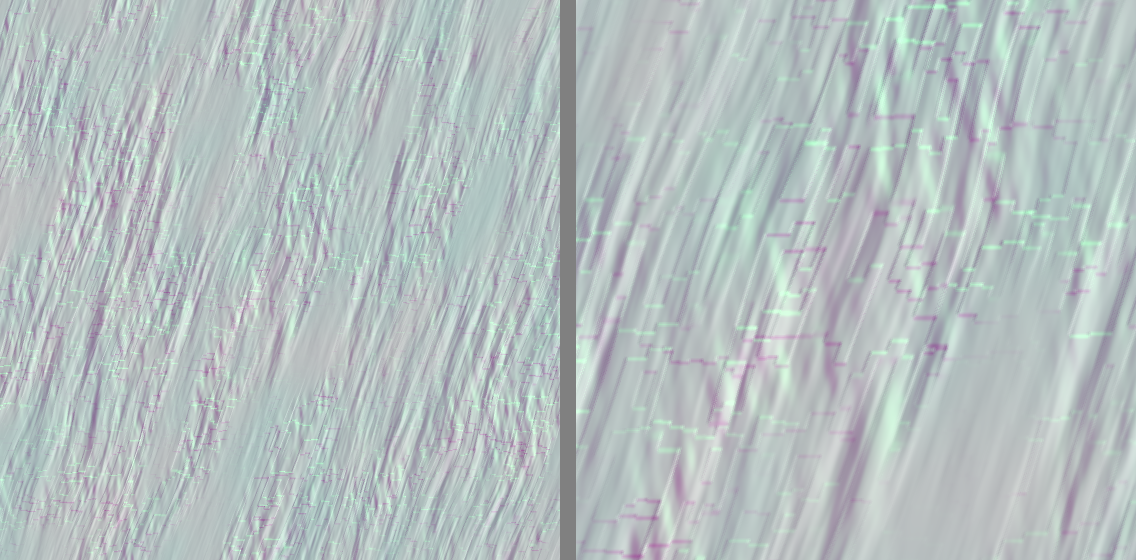
Left, the full canvas; right, a detail of the centre.
Give the GLSL for this texture, as a three.js fragment shader.

```glsl
// Pale, brushed relief of slanted fibres broken by small stepped ledges.
// A height field of stretched noise and terraced columns is lit by its slopes:
// across the fibres gives light and shade, along them gives green and purple.

varying vec2 vUv;

const vec3 BASE = vec3(0.709, 0.757, 0.755);
const vec3 SHADE_AXIS = vec3(0.090, 0.092, 0.082);  // colour per slope across
const vec3 LEDGE_AXIS = vec3(0.000, 0.165, 0.030);  // colour per slope along
const vec3 ROSE_AXIS = vec3(0.085, -0.020, 0.000);  // broad rose to teal drift
const vec3 HOLLOW = vec3(0.005, -0.050, 0.000);     // violet in deep shade
const float LEAN = 0.35;          // sideways shift of the fibres per height
const float WAVER = 0.016;        // bending of the fibres
const float ROW_SKEW = 1.7;       // keeps streak ends from lining up in rows
const float SLOPE_STEP = 0.0018;  // distance over which slopes are measured
const float SOFTEN = 0.0005;      // offset of the smoothing samples
const float LEDGE_HEIGHT = 0.0023;
const float LEDGE_EDGE = 0.07;    // softness of a ledge
const float LEDGE_FLOOR = 0.45;   // weaker slopes along the fibres fade out
const float SLOPE_LIMIT = 2.0;

float hash(vec2 p) {
  return fract(sin(dot(p, vec2(127.1, 311.7))) * 43758.5453);
}

// Value noise with smooth slopes, 0 to 1.
float noise(vec2 p) {
  vec2 i = floor(p);
  vec2 f = fract(p);
  f = f * f * f * (f * (f * 6.0 - 15.0) + 10.0);
  float low = mix(hash(i), hash(i + vec2(1.0, 0.0)), f.x);
  float high = mix(hash(i + vec2(0.0, 1.0)), hash(i + vec2(1.0, 1.0)), f.x);
  return mix(low, high, f.y);
}

// Coordinates with x across and y along the fibres.
vec2 fibreSpace(vec2 p) {
  float bend = noise(p * vec2(7.0, 6.0) + 31.0) - 0.5;
  return vec2(p.x - LEAN * p.y + WAVER * bend, p.y);
}

// One layer of streaks; dividing by the frequency keeps slopes comparable.
float streaks(vec2 q, float across, float along, float tilt, float strength) {
  vec2 cell = vec2(q.x + tilt * q.y, q.y + ROW_SKEW * q.x);
  return strength / across * noise(cell * vec2(across, along) + across);
}

// Uneven columns cut into levels, with jagged ends between neighbours.
float ledges(vec2 q, float columns, float along) {
  float x = q.x + 0.006 * noise(q * vec2(60.0, 5.0) + columns);
  float column = floor(x * columns);
  float level = 3.0 * noise(vec2(column * 0.38, q.y * along) + columns)
              + 0.70 * hash(vec2(column, columns));
  return floor(level) + smoothstep(0.0, LEDGE_EDGE, fract(level));
}

// rough.x scales the streaks, rough.y the ledges.
float relief(vec2 p, vec2 rough) {
  vec2 q = fibreSpace(p);
  float fibres = streaks(q, 27.0, 5.5, -0.08, 0.30)
               + streaks(q, 52.0, 8.0, 0.09, 0.80)
               + streaks(q, 100.0, 13.0, -0.06, 0.85)
               + streaks(q, 215.0, 25.0, 0.02, 0.80);
  float wrinkles = streaks(q, 75.0, 50.0, 0.0, 0.50);
  float steps = ledges(q, 84.0, 16.0) + 0.8 * ledges(q, 150.0, 23.0);
  return rough.x * fibres + rough.y * (wrinkles + LEDGE_HEIGHT * steps);
}

// Slopes across and along the fibres.
vec2 slopes(vec2 p, vec2 rough) {
  float here = relief(p, rough);
  float across = relief(p + vec2(SLOPE_STEP, 0.0), rough);
  float along = relief(p + vec2(LEAN, 1.0) * SLOPE_STEP, rough);
  return (vec2(across, along) - here) / SLOPE_STEP;
}

vec3 surface(vec2 p, vec2 rough) {
  vec2 s = slopes(p, rough);
  s = s / sqrt(1.0 + s * s / (SLOPE_LIMIT * SLOPE_LIMIT));
  s.y *= mix(0.35, 1.0, smoothstep(0.0, LEDGE_FLOOR, abs(s.y)));
  return SHADE_AXIS * s.x + LEDGE_AXIS * s.y
       + HOLLOW * smoothstep(0.35, 1.2, -s.x);
}

void main() {
  vec2 q = fibreSpace(vUv);

  // Smooth lens-shaped patches, broken regions and a few bold streaks.
  float calm = smoothstep(0.70, 0.88, noise(q * vec2(14.0, 5.0) + 7.0));
  float broken = smoothstep(0.20, 0.80, noise(q * vec2(9.0, 8.0) + 53.0));
  float bold = noise(q * vec2(32.0, 9.0) + 67.0);
  vec2 rough = vec2(mix(1.0, 0.35, calm) * mix(0.55, 1.75, bold * bold),
                    mix(1.0, 0.20, calm) * mix(0.40, 1.10, broken));

  // Four samples smooth the thin edges.
  vec3 light = vec3(0.0);
  for (int i = 0; i < 4; i++) {
    float k = float(i);
    vec2 corner = vec2(mod(k, 2.0), floor(k / 2.0)) * 2.0 - 1.0;
    light += 0.25 * surface(vUv + corner * SOFTEN, rough);
  }

  // Broad drift between rose and teal.
  float drift = 0.5 * noise(q * vec2(7.0, 5.0) + 19.0)
              + 0.5 * noise(q * vec2(26.0, 11.0) + 83.0) - 0.5;

  gl_FragColor = vec4(BASE + light + ROSE_AXIS * drift, 1.0);
}
```
